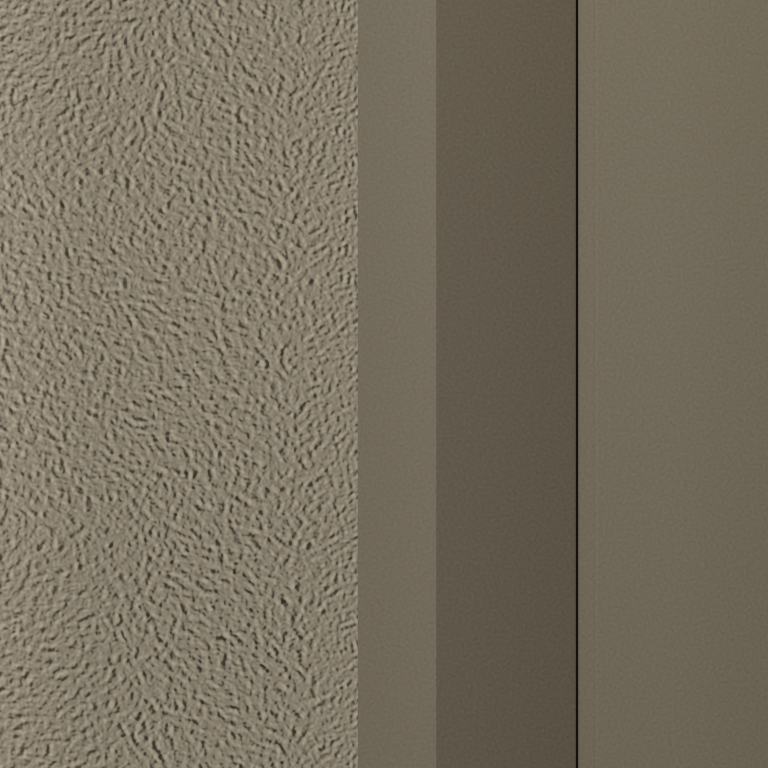
Write a Shadertoy shader that draws this texture.

```glsl
// Draws a rough combed plaster wall beside smooth taupe panels with a dark vertical seam.

const float TAU = 6.2831853;

// Vertical boundaries, in canvas widths
const float PLASTER_END = 0.466;
const float STRIP_END = 0.568;
const float SEAM = 0.7513;
const float GROOVE = 0.777;

vec3 hash3(vec2 cell) {
    vec3 p = fract(cell.xyx * vec3(0.1031, 0.1030, 0.0973));
    p += dot(p, p.yxz + 33.33);
    return fract((p.xxy + p.yzz) * p.zyx);
}

// Cellular noise: each cell scatters short wave packets along a direction
float waveCells(vec2 p, float angle, float spread, float frequency) {
    vec2 home = floor(p);
    float sum = 0.0;
    for (int y = -1; y <= 1; y++)
    for (int x = -1; x <= 1; x++)
    for (int k = 0; k < 2; k++) {
        vec2 cell = home + vec2(x, y);
        vec2 seed = cell + float(k) * vec2(317.0, 151.0);
        vec3 rnd = hash3(seed);
        vec2 d = p - cell - rnd.xy;
        float window = max(0.0, 1.0 - dot(d, d));
        float a = angle + spread * (hash3(seed + 71.0).x - 0.5);
        float across = dot(d, vec2(-sin(a), cos(a)));
        sum += window * window * cos(TAU * (across * frequency + rnd.z));
    }
    return sum;
}

// Direction of the plaster strokes, in radians
float strokeAngle(vec2 uv) {
    float topLeft = smoothstep(0.65, 0.95, uv.y) * (1.0 - smoothstep(0.05, 0.36, uv.x));
    float lowLeft = (1.0 - smoothstep(0.18, 0.42, uv.y)) * (1.0 - smoothstep(0.05, 0.28, uv.x));
    float rightRim = smoothstep(0.30, 0.46, uv.x);
    float angle = 2.08 + 0.15 * sin(uv.x * 19.0 + 3.0 * sin(uv.y * 9.0));
    angle = mix(angle, 0.75, max(topLeft, lowLeft));
    return mix(angle, 1.1, rightRim);
}

// Broad strokes broken up by finer ones
float plasterRelief(vec2 uv) {
    float angle = strokeAngle(uv);
    float rim = smoothstep(0.40, 0.45, uv.x);
    float broad = waveCells(uv * 76.0, angle, 1.7, mix(1.05, 1.3, rim));
    float fine = waveCells(uv * 137.0 + 19.0, angle, 2.4, 1.0);
    return 0.85 * broad + 0.45 * fine;
}

vec3 plaster(vec2 uv, float relief) {
    float centre = smoothstep(0.05, 0.25, uv.x) * (1.0 - smoothstep(0.36, 0.45, uv.x));
    float lower = 1.0 - smoothstep(0.1, 0.75, uv.y);
    float crease = smoothstep(0.3, 1.8, -relief);
    float light = 0.535 + 0.066 * min(relief, 1.9);
    light -= crease * (0.11 + 0.05 * centre * lower);
    float glow = 0.05 * (1.0 - smoothstep(0.0, 0.12, uv.x)) - 0.03 * lower;
    return (light * vec3(1.0, 0.955, 0.86) - vec3(0.0, 0.01, 0.025)) * (1.0 + glow);
}

vec3 lightStrip(vec2 uv) {
    float across = smoothstep(PLASTER_END, STRIP_END, uv.x);
    return mix(vec3(0.43, 0.397, 0.338), vec3(0.463, 0.43, 0.368), uv.y) + 0.01 * across;
}

vec3 shadowPanel(vec2 uv) {
    float across = smoothstep(STRIP_END, SEAM, uv.x);
    vec3 color = mix(vec3(0.368, 0.337, 0.285), vec3(0.4, 0.366, 0.31), uv.y);
    return color - 0.02 * across;
}

vec3 rightPanel(vec2 uv) {
    vec3 color = mix(vec3(0.425, 0.393, 0.333), vec3(0.465, 0.432, 0.368), uv.y);
    return color - 0.015 * smoothstep(0.85, 1.0, uv.x);
}

float softStep(float edge, float x, float blur) {
    return smoothstep(edge - blur, edge + blur, x);
}

float line(float x, float centre, float halfWidth, float blur) {
    return 1.0 - smoothstep(halfWidth - blur, halfWidth + blur, abs(x - centre));
}

void mainImage(out vec4 fragColor, in vec2 fragCoord) {
    vec2 uv = fragCoord / iResolution.xy;
    float px = 0.7 / iResolution.x;

    float relief = plasterRelief(uv);
    float grain = waveCells(uv * 150.0, 0.0, TAU, 0.9);

    // Smooth panels from left to right
    vec3 panels = lightStrip(uv);
    panels = mix(panels, shadowPanel(uv), softStep(STRIP_END, uv.x, px));
    panels = mix(panels, rightPanel(uv), softStep(SEAM, uv.x, px));
    panels += 0.007 * grain;

    // Seam, its soft shade and the faint groove beside it
    panels *= 1.0 - 0.06 * exp(-abs(uv.x - SEAM) * 260.0);
    panels = mix(panels, vec3(0.08, 0.068, 0.052), line(uv.x, SEAM, 0.0015, px));
    panels += vec3(0.022, 0.013, 0.008) * line(uv.x, GROOVE, 0.001, px);
    panels -= 0.01 * line(uv.x, GROOVE - 0.003, 0.001, px);

    vec3 color = mix(plaster(uv, relief), panels, softStep(PLASTER_END, uv.x, px));
    fragColor = vec4(color, 1.0);
}
```
